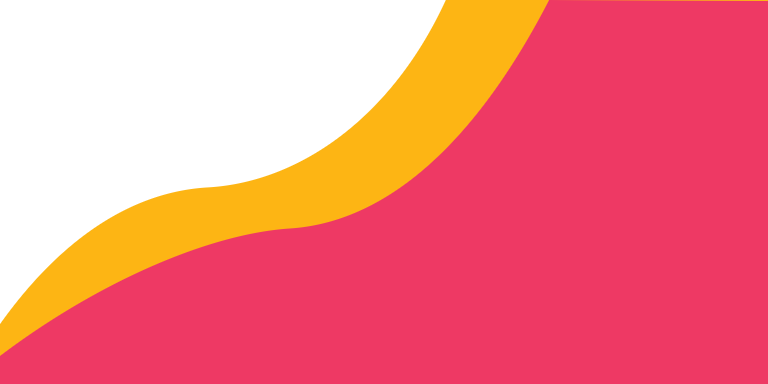
A Shadertoy shader for this background:

```glsl
// Two flowing diagonal waves, amber over white and rose over amber, rising to the right.

// Colours
const vec3 WHITE = vec3(1.0);
const vec3 AMBER = vec3(0.992, 0.710, 0.078);
const vec3 ROSE  = vec3(0.933, 0.224, 0.392);

// Canvas spans 2 x 1 units; each wave is two cubic arcs joined at a knee
const vec2 CANVAS = vec2(2.0, 1.0);

const vec2 AMBER_START = vec2(0.000, 0.156);
const vec2 AMBER_C1    = vec2(0.143, 0.357);
const vec2 AMBER_C2    = vec2(0.326, 0.500);
const vec2 AMBER_KNEE  = vec2(0.542, 0.512);
const vec2 AMBER_C3    = vec2(0.781, 0.526);
const vec2 AMBER_C4    = vec2(1.021, 0.695);
const vec2 AMBER_END   = vec2(1.161, 1.000);

const vec2 ROSE_START = vec2(0.000, 0.073);
const vec2 ROSE_C1    = vec2(0.247, 0.260);
const vec2 ROSE_C2    = vec2(0.539, 0.391);
const vec2 ROSE_KNEE  = vec2(0.755, 0.405);
const vec2 ROSE_C3    = vec2(1.016, 0.422);
const vec2 ROSE_C4    = vec2(1.245, 0.641);
const vec2 ROSE_END   = vec2(1.430, 1.000);

const float RIM_SLOPE = 0.0046;  // thin amber sliver along the top right
const int SOLVE_STEPS = 20;

vec2 bezier(vec2 a, vec2 b, vec2 c, vec2 d, float t) {
    float s = 1.0 - t;
    return s * s * s * a + 3.0 * s * s * t * b + 3.0 * s * t * t * c + t * t * t * d;
}

vec2 bezierTangent(vec2 a, vec2 b, vec2 c, vec2 d, float t) {
    float s = 1.0 - t;
    return s * s * (b - a) + 2.0 * s * t * (c - b) + t * t * (d - c);
}

// Approximate signed distance to an arc, positive below it;
// the end tangents extend the arc sideways
float belowArc(vec2 p, vec2 a, vec2 b, vec2 c, vec2 d) {
    float lo = 0.0, hi = 1.0;
    for (int i = 0; i < SOLVE_STEPS; i++) {
        float mid = 0.5 * (lo + hi);
        if (bezier(a, b, c, d, mid).x < p.x) lo = mid;
        else hi = mid;
    }
    float t = 0.5 * (lo + hi);
    vec2 tangent = normalize(bezierTangent(a, b, c, d, t));
    vec2 offset = bezier(a, b, c, d, t) - p;
    return tangent.x * offset.y - tangent.y * offset.x;
}

float coverage(float dist, float pixel) {
    return clamp(dist / pixel + 0.5, 0.0, 1.0);
}

void mainImage(out vec4 fragColor, in vec2 fragCoord) {
    vec2 p = fragCoord / iResolution.xy * CANVAS;
    float pixel = CANVAS.y / iResolution.y;

    // Wave edges, picking the arc on this side of each knee
    float amberEdge = p.x < AMBER_KNEE.x
        ? belowArc(p, AMBER_START, AMBER_C1, AMBER_C2, AMBER_KNEE)
        : belowArc(p, AMBER_KNEE, AMBER_C3, AMBER_C4, AMBER_END);
    float roseEdge = p.x < ROSE_KNEE.x
        ? belowArc(p, ROSE_START, ROSE_C1, ROSE_C2, ROSE_KNEE)
        : belowArc(p, ROSE_KNEE, ROSE_C3, ROSE_C4, ROSE_END);

    // Nearly level upper rim of the rose area
    float rimEdge = CANVAS.y - RIM_SLOPE * max(p.x - ROSE_END.x, 0.0) - p.y;
    float rose = min(coverage(roseEdge, pixel), coverage(rimEdge, pixel));

    // Layers from back to front
    vec3 color = mix(WHITE, AMBER, coverage(amberEdge, pixel));
    color = mix(color, ROSE, rose);
    fragColor = vec4(color, 1.0);
}
```
